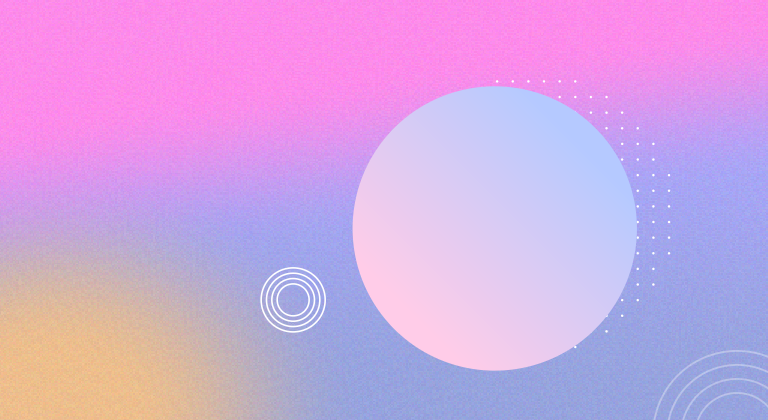
Write a WebGL 2 fragment shader that draws this background.

```glsl
#version 300 es
precision highp float;

// Soft pink, periwinkle and apricot backdrop with fine grain, a large gradient
// disc over a round field of dots, and two sets of thin concentric rings.
// Lengths are in canvas heights, measured from the lower left corner.

uniform vec2 u_resolution;
out vec4 outColor;

// Backdrop
const vec3 PINK = vec3(0.995, 0.545, 0.918);
const vec3 BLUE_HIGH = vec3(0.66, 0.65, 0.97);
const vec3 BLUE_LOW = vec3(0.59, 0.64, 0.87);
const vec3 APRICOT = vec3(0.93, 0.745, 0.55);
const float PINK_EDGE = 0.52;
const float PINK_SLOPE = 0.135;
const float PINK_BLUR = 0.2;
const vec2 GLOW_CENTER = vec2(0.1, 0.0);
const vec2 GLOW_SIZE = vec2(0.78, 0.61);
const float GRAIN_CELLS = 280.0;
const float GRAIN_AMOUNT = 0.06;

// Disc
const vec2 DISC_CENTER = vec2(1.178, 0.456);
const float DISC_RADIUS = 0.3385;
const vec3 DISC_PINK = vec3(1.0, 0.8, 0.91);
const vec3 DISC_BLUE = vec3(0.71, 0.79, 1.0);

// Dots
const vec2 DOTS_CENTER = vec2(1.2767, 0.49);
const float DOT_STEP = 0.0372;
const float DOT_RADIUS = 0.0028;
const float DOT_FIELD = 9.0; // field radius, in steps

// Rings
const vec2 SMALL_RINGS = vec2(0.698, 0.286);
const vec2 LARGE_RINGS = vec2(1.755, -0.0355);
const float SMALL_RADIUS = 0.0762;
const float LARGE_RADIUS = 0.2;
const float LARGE_OPACITY = 0.33;
const int RING_COUNT = 4;
const float RING_SHRINK = 0.167; // step between rings, share of outer radius

float hash(vec2 p) {
    return fract(sin(dot(p, vec2(127.1, 311.7))) * 43758.5453);
}

// Coverage of a shape from its signed distance
float cover(float d, float pixel) {
    return clamp(0.5 - d / pixel, 0.0, 1.0);
}

vec3 backdrop(vec2 p) {
    vec3 color = mix(BLUE_LOW, BLUE_HIGH, smoothstep(0.05, 0.7, p.y));
    float glow = length((p - GLOW_CENTER) / GLOW_SIZE);
    color = mix(color, APRICOT, 1.0 - smoothstep(0.25, 1.0, glow));
    float height = p.y - PINK_EDGE - PINK_SLOPE * p.x;
    return mix(color, PINK, smoothstep(-PINK_BLUR, PINK_BLUR, height));
}

vec3 grain(vec2 p) {
    vec2 cell = floor(p * GRAIN_CELLS);
    vec3 noise = vec3(hash(cell), hash(cell + 17.3), hash(cell + 41.9));
    return (noise - 0.5) * GRAIN_AMOUNT;
}

float dots(vec2 p, float pixel) {
    vec2 q = (p - DOTS_CENTER) / DOT_STEP;
    vec2 cell = floor(q) + 0.5;
    float d = length(q - cell) * DOT_STEP - DOT_RADIUS;
    return cover(d, pixel) * step(length(cell), DOT_FIELD);
}

float rings(vec2 p, float outer, float width, float pixel) {
    float r = length(p);
    float mask = 0.0;
    for (int i = 0; i < RING_COUNT; i++) {
        float radius = outer * (1.0 - RING_SHRINK * float(i));
        mask = max(mask, cover(abs(r - radius) - 0.5 * width, pixel));
    }
    return mask;
}

void main() {
    vec2 p = gl_FragCoord.xy / u_resolution.y;
    float pixel = 1.0 / u_resolution.y;

    vec3 color = backdrop(p) + grain(p);
    color = mix(color, vec3(1.0), dots(p, pixel));

    // Disc, shaded along its diagonal
    vec2 q = (p - DISC_CENTER) / DISC_RADIUS;
    float shade = clamp(0.5 + 0.42 * (q.x + q.y), 0.0, 1.0);
    float disc = cover((length(q) - 1.0) * DISC_RADIUS, pixel);
    color = mix(color, mix(DISC_PINK, DISC_BLUE, shade), disc);

    // Concentric rings
    float small = rings(p - SMALL_RINGS, SMALL_RADIUS, 0.0038, pixel);
    float large = rings(p - LARGE_RINGS, LARGE_RADIUS, 0.0045, pixel);
    color = mix(color, vec3(1.0), max(small, large * LARGE_OPACITY));

    outColor = vec4(color, 1.0);
}
```
